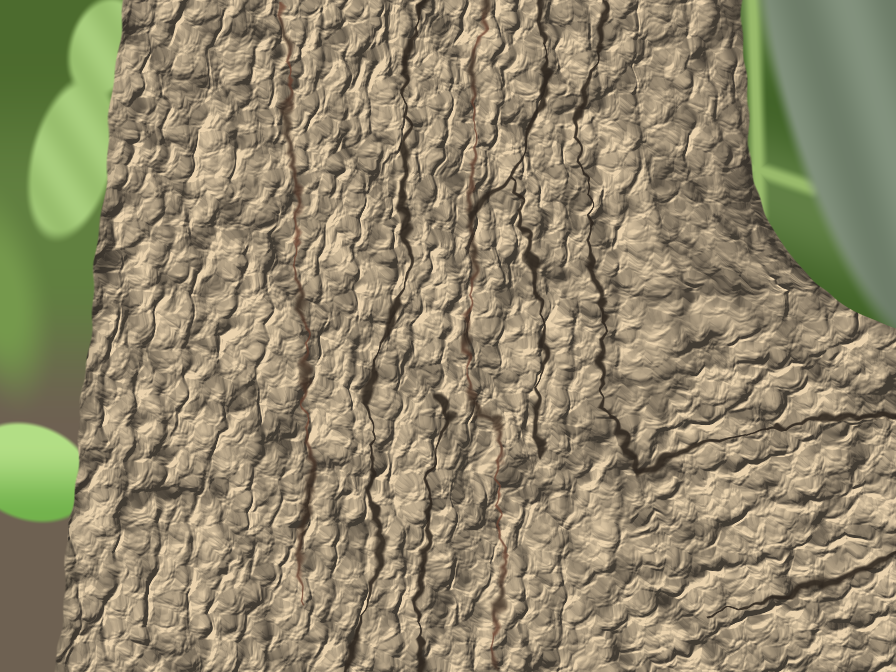
Write a Shadertoy shader that draws this texture.

```glsl
// Draws a sunlit, deeply fissured tree trunk with a low branch and blurred foliage.

vec2 hash2(vec2 cell) {
    vec2 k = vec2(dot(cell, vec2(127.1, 311.7)), dot(cell, vec2(269.5, 183.3)));
    return fract(sin(k) * 43758.5);
}

// Cellular noise: x = nearest distance, y = gap to the second nearest
vec2 cellular(vec2 p) {
    vec2 cell = floor(p), f = fract(p);
    float near = 8.0, second = 8.0;
    for (int j = -1; j <= 1; j++)
    for (int i = -1; i <= 1; i++) {
        vec2 offset = vec2(i, j);
        float d = length(offset + hash2(cell + offset) - f);
        second = min(second, max(near, d));
        near = min(near, d);
    }
    return vec2(near, second - near);
}

vec2 wobble(vec2 p, float amount) {
    vec2 slow = sin(p.yx * vec2(31.0, 24.0) + 2.0 * sin(p * 17.0));
    vec2 fast = sin(p.yx * vec2(93.0, 81.0) + 2.0 * sin(p * 59.0));
    return amount * (slow + 0.45 * fast);
}

mat2 rotation(float angle) {
    float c = cos(angle), s = sin(angle);
    return mat2(c, -s, s, c);
}

float segment(vec2 p, vec2 a, vec2 b) {
    vec2 pa = p - a, ba = b - a;
    return length(pa - ba * clamp(dot(pa, ba) / dot(ba, ba), 0.0, 1.0));
}

float trail(vec2 p, vec2 a, vec2 b, vec2 c, vec2 d) {
    return min(segment(p, a, b), min(segment(p, b, c), segment(p, c, d)));
}

float leaf(vec2 p, vec2 center, vec2 radius, float angle, float blur) {
    float d = length(rotation(angle) * (p - center) / radius);
    return 1.0 - smoothstep(1.0 - blur, 1.0 + blur, d);
}

float leftEdge(float y) { return 0.083 + 0.099 * y; }
float flare(float y) { return 0.093 * exp(-11.0 * (y - 0.592)); }

// Broken plates, lumps between pits, and crumbly flakes
float barkRelief(vec2 p, vec2 plateScale, vec2 lumpScale) {
    float gap = cellular(p * plateScale).y;
    float broken = 0.55 + 0.45 * sin(p.y * 47.0 + 3.0 * sin(p.x * 39.0));
    float plate = 0.15 * smoothstep(0.0, 0.35, gap) + 0.1 * broken * smoothstep(0.0, 0.12, gap);
    float lump = 1.0 - smoothstep(0.25, 0.95, cellular(p * lumpScale).x);
    float flake = 1.0 - cellular(p * lumpScale * 2.1 + 3.0).x;
    float grain = 1.0 - cellular(p.yx * 125.0).x;
    return plate + 0.18 * lump + 0.13 * flake + 0.06 * grain;
}

float height(vec2 p, float branch) {
    vec2 q = p + wobble(p, 0.004);
    q += 0.014 * (cellular(p * 27.0) - 0.4);
    float fan = 0.1 * q.y * (1.0 - smoothstep(0.4, 0.85, q.x));
    float spread = min(flare(q.y), 0.12) * smoothstep(0.85, 1.2, q.x);
    vec2 trunk = vec2(q.x - fan - spread, q.y);
    vec2 limb = rotation(0.38) * q;
    float relief = 0.0;
    if (branch < 1.0) relief += (1.0 - branch) * barkRelief(trunk, vec2(18.0, 4.5), vec2(29.0, 23.0));
    if (branch > 0.0) relief += branch * barkRelief(limb, vec2(6.0, 14.0), vec2(23.0, 29.0));
    return relief;
}

float darkFissures(vec2 p) {
    float d = trail(p, vec2(0.625, 1.0), vec2(0.60, 0.86), vec2(0.605, 0.60), vec2(0.547, 0.41));
    d = min(d, trail(p, vec2(0.547, 0.41), vec2(0.55, 0.3), vec2(0.565, 0.2), vec2(0.52, 0.0)));
    d = min(d, trail(p, vec2(0.807, 1.0), vec2(0.807, 0.84), vec2(0.755, 0.73), vec2(0.70, 0.68)));
    d = min(d, trail(p, vec2(0.755, 0.73), vec2(0.80, 0.60), vec2(0.807, 0.48), vec2(0.80, 0.32)));
    d = min(d, trail(p, vec2(0.90, 1.0), vec2(0.86, 0.81), vec2(0.89, 0.57), vec2(0.90, 0.39)));
    d = min(d, trail(p, vec2(0.90, 0.39), vec2(0.955, 0.30), vec2(1.11, 0.36), vec2(1.34, 0.385)));
    d = min(d, trail(p, vec2(0.65, 0.41), vec2(0.665, 0.37), vec2(0.635, 0.27), vec2(0.62, 0.0)));
    return min(d, trail(p, vec2(1.06, 0.09), vec2(1.13, 0.097), vec2(1.25, 0.14), vec2(1.34, 0.185)));
}

float redFissures(vec2 p) {
    float d = trail(p, vec2(0.72, 1.0), vec2(0.703, 0.84), vec2(0.703, 0.69), vec2(0.695, 0.40));
    d = min(d, trail(p, vec2(0.695, 0.39), vec2(0.735, 0.37), vec2(0.747, 0.22), vec2(0.738, 0.0)));
    return min(d, trail(p, vec2(0.42, 1.0), vec2(0.435, 0.75), vec2(0.46, 0.33), vec2(0.445, 0.1)));
}

vec3 foliage(vec2 p) {
    vec3 color = mix(vec3(0.43, 0.38, 0.32), vec3(0.38, 0.5, 0.25), smoothstep(0.36, 0.6, p.y));
    color = mix(color, vec3(0.3, 0.42, 0.18), smoothstep(0.7, 0.92, p.y));
    color = mix(color, vec3(0.46, 0.6, 0.3), leaf(p, vec2(0.0, 0.56), vec2(0.05, 0.12), 0.2, 0.6));
    vec3 pale = vec3(0.63, 0.78, 0.46) + 0.03 * sin(p.x * 70.0 + p.y * 45.0);
    color = mix(color, pale, leaf(p, vec2(0.155, 0.93), vec2(0.05, 0.075), -0.3, 0.12));
    color = mix(color, pale, leaf(p, vec2(0.108, 0.765), vec2(0.06, 0.12), -0.25, 0.1));
    vec3 fresh = mix(vec3(0.45, 0.7, 0.3), vec3(0.7, 0.87, 0.52), smoothstep(0.23, 0.34, p.y));
    color = mix(color, fresh, leaf(p, vec2(0.045, 0.297), vec2(0.095, 0.07), -0.35, 0.06));
    // Shaded leaves and stems on the right
    vec3 shade = mix(vec3(0.26, 0.39, 0.16), vec3(0.38, 0.5, 0.27), 0.5 + 0.5 * sin(p.y * 23.0 + p.x * 9.0));
    float stems = min(segment(p, vec2(1.12, 1.0), vec2(1.13, 0.68)), segment(p, vec2(1.12, 0.75), vec2(1.21, 0.72)));
    shade = mix(vec3(0.6, 0.73, 0.42), shade, smoothstep(0.002, 0.018, stems));
    vec3 silver = vec3(0.47, 0.53, 0.45) + 0.04 * sin(p.x * 45.0 + p.y * 14.0);
    shade = mix(shade, silver, leaf(p, vec2(1.29, 0.85), vec2(0.12, 0.4), 0.3, 0.1));
    return mix(color, shade, step(0.7, p.x));
}

void mainImage(out vec4 fragColor, in vec2 fragCoord) {
    vec2 p = fragCoord / iResolution.y;
    float branch = smoothstep(-0.015, 0.015, p.x - 0.88 - 0.25 * p.y + wobble(p, 0.01).x)
                 * (1.0 - smoothstep(0.5, 0.53, p.y));

    // Relief lit from the upper left
    vec2 towardLight = 0.003 * normalize(vec2(-0.5, 0.85));
    float relief = height(p, branch);
    float slope = (relief - height(p + towardLight, branch)) / 0.003;
    float tone = 0.6 + 0.9 * (relief - 0.38) + 0.0125 * slope;
    tone += 0.03 * sin(p.x * 43.0 + 2.0 * sin(p.y * 9.0)) + 0.03 * sin(p.y * 21.0 + 3.0 * sin(p.x * 13.0));
    tone *= 1.0 - 0.16 * smoothstep(0.93, 1.1, p.x) * smoothstep(0.42, 0.6, p.y);
    vec3 bark = vec3(1.0, 0.9, 0.73) * clamp(tone, 0.26, 0.92) + vec3(0.0, 0.0, 0.01);

    // Long fissures that pinch, break and crumble at the rims
    vec2 bent = p + wobble(p, 0.005) + 0.012 * (cellular(p * 45.0).x - 0.5);
    float pinch = sin(p.y * 37.0 + p.x * 11.0 + 2.0 * sin(p.y * 13.0));
    float width = 0.0046 + 0.0028 * pinch;
    float red = 1.0 - smoothstep(0.0, width * 1.5, redFissures(bent));
    float dark = 1.0 - smoothstep(width * 0.3, width * 1.3, darkFissures(bent));
    vec3 cleft = mix(vec3(0.22, 0.17, 0.13), vec3(0.44, 0.27, 0.2), 0.5 - 0.5 * pinch);
    bark = mix(bark, cleft, 0.8 * red);
    bark = mix(bark, vec3(0.18, 0.15, 0.12), 0.9 * dark);

    // Ragged trunk outline
    float ragged = wobble(p, 0.003).x;
    float inside = min(p.x - leftEdge(p.y), 1.105 + flare(p.y) - p.x) + ragged;
    bark *= mix(0.85, 1.0, smoothstep(0.0, 0.03, inside));
    fragColor = vec4(mix(foliage(p), bark, smoothstep(-0.002, 0.002, inside)), 1.0);
}
```
